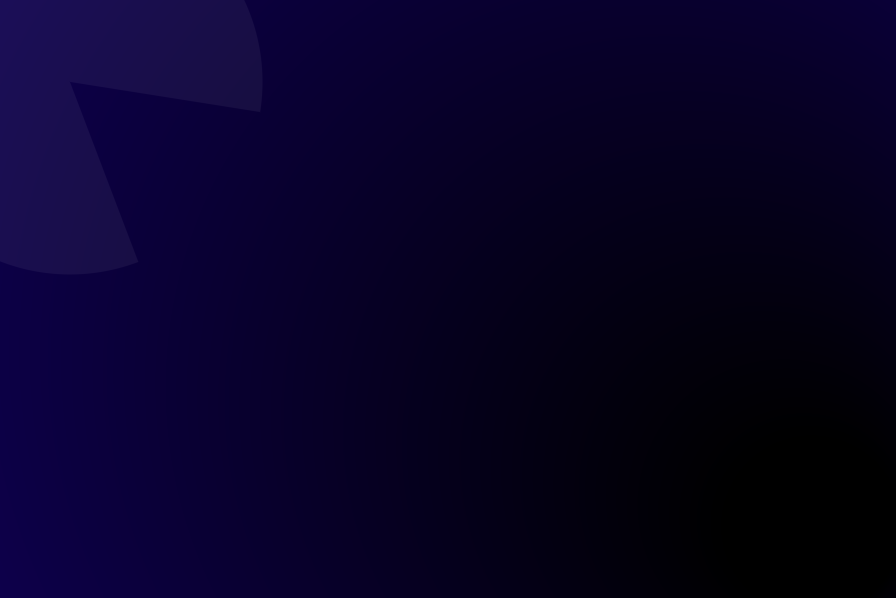
Write a WebGL 2 fragment shader that draws this background.

```glsl
#version 300 es
precision highp float;

uniform vec2 u_resolution;
out vec4 fragColor;

// Radius of the off-centre circle through p; circles drift as they grow from the focus.
float focalRadius(vec2 p, vec2 focus, vec2 drift) {
    vec2 d = p - focus;
    float a = 1.0 - dot(drift, drift);
    float b = dot(d, drift);
    return (sqrt(b * b + a * dot(d, d)) - b) / a;
}

// Signed distance to a disc with a wedge cut out around the given angle.
float notchedDisc(vec2 p, float radius, float angle, float halfOpening) {
    vec2 axis = vec2(cos(angle), sin(angle));
    vec2 q = vec2(dot(p, axis), abs(axis.x * p.y - axis.y * p.x));
    float wedge = q.x * sin(halfOpening) - q.y * cos(halfOpening);
    return max(length(p) - radius, wedge);
}

void main() {
    vec2 p = gl_FragCoord.xy / u_resolution.y;
    float pixel = 1.0 / u_resolution.y;

    // Black glow at the lower right, opening into indigo
    float radius = focalRadius(p, vec2(1.435, 0.063), vec2(-0.51, 0.377));
    float light = max(radius - 0.146, 0.0);
    vec3 color = light * vec3(0.06, 0.0, 0.338);

    // Pale translucent disc at the upper left
    float disc = notchedDisc(p - vec2(0.117, 0.863), 0.322, radians(-39.1), radians(30.1));
    float cover = 1.0 - smoothstep(-0.7 * pixel, 0.7 * pixel, disc);
    color = mix(color, vec3(1.0), 0.055 * cover);

    fragColor = vec4(color, 1.0);
}
```
